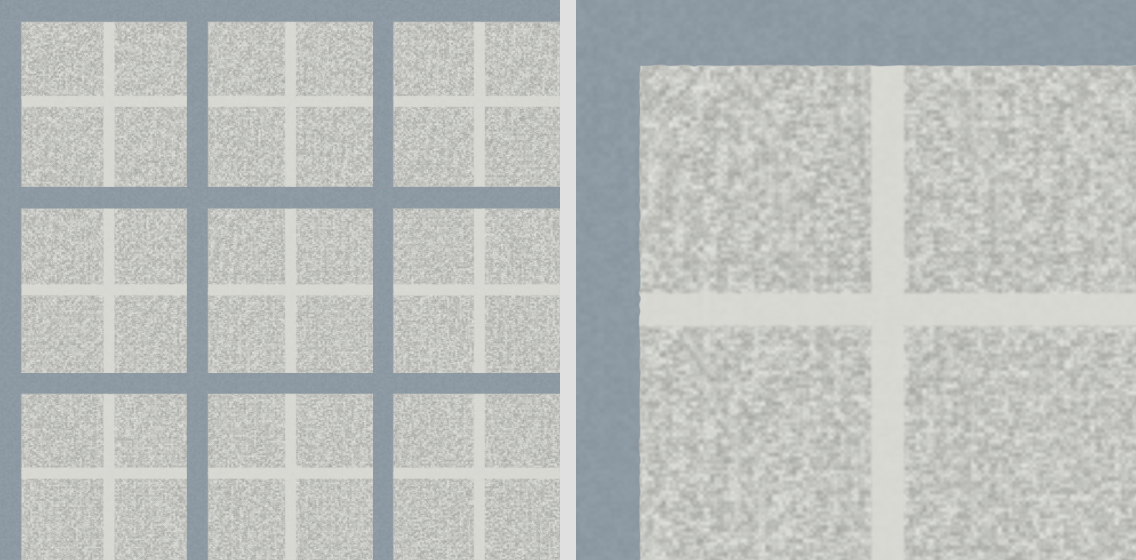
Left, the full canvas; right, a detail of the centre.
A WebGL 2 fragment shader for this pattern:

```glsl
#version 300 es
precision highp float;

uniform vec2 u_resolution;
out vec4 fragColor;

float hash(vec2 p) {
    return fract(sin(dot(p, vec2(127.1, 311.7))) * 43758.5453);
}

float valueNoise(vec2 p) {
    vec2 i = floor(p);
    vec2 f = fract(p);
    f = f * f * (3.0 - 2.0 * f);
    float low = mix(hash(i), hash(i + vec2(1.0, 0.0)), f.x);
    float high = mix(hash(i + vec2(0.0, 1.0)), hash(i + vec2(1.0, 1.0)), f.x);
    return mix(low, high, f.y);
}

// Signed distance to an axis-aligned box
float boxDistance(vec2 p, vec2 halfSize) {
    vec2 d = abs(p) - halfSize;
    return length(max(d, 0.0)) + min(max(d.x, d.y), 0.0);
}

void main() {
    // Measured from the top left, so the frame starts there
    vec2 uv = gl_FragCoord.xy / u_resolution;
    uv.y = 1.0 - uv.y;
    float pixel = 1.0 / min(u_resolution.x, u_resolution.y);

    // Three by three cells, each with a band on its left and top
    vec2 cell = clamp(floor(uv * 3.0), 0.0, 2.0);
    vec2 local = uv - cell / 3.0;

    // Fine grain at two scales, centred on zero
    float coarse = valueNoise(uv * 270.0) - 0.5;
    float fine = valueNoise(uv * 490.0 + 37.0) - 0.5;
    float grain = 0.6 * coarse + 0.4 * fine;

    // Blue bands, faintly speckled
    vec3 color = vec3(0.555, 0.602, 0.638) + 0.045 * grain;

    // Stone tile with slightly rough edges; the last row and column sit closer
    vec2 tileStart = vec2(0.038, 0.039) - 0.0025 * step(1.5, cell);
    vec2 halfTile = 0.5 * (vec2(0.334) - tileStart);
    float tileEdge = boxDistance(local - tileStart - halfTile, halfTile);
    tileEdge += 0.0012 * coarse;
    float tile = 1.0 - smoothstep(-pixel, pixel, tileEdge);
    vec3 stone = vec3(0.767, 0.772, 0.752) + 0.25 * grain;

    // Pale cross, shifted a little in each row and column
    ivec2 index = ivec2(cell);
    vec2 crossCentre = vec2(vec3(0.1947, 0.1856, 0.1895)[index.x],
                            vec3(0.1810, 0.1843, 0.1784)[index.y]);
    vec2 toLine = abs(local - crossCentre) - 0.0098;
    float crossEdge = min(toLine.x, toLine.y);
    float soft = max(pixel, 0.0015);
    float crossMask = 1.0 - smoothstep(-soft, soft, crossEdge);
    vec3 pale = vec3(0.845, 0.848, 0.822) + 0.02 * grain;

    color = mix(color, mix(stone, pale, crossMask), tile);
    fragColor = vec4(color, 1.0);
}
```
